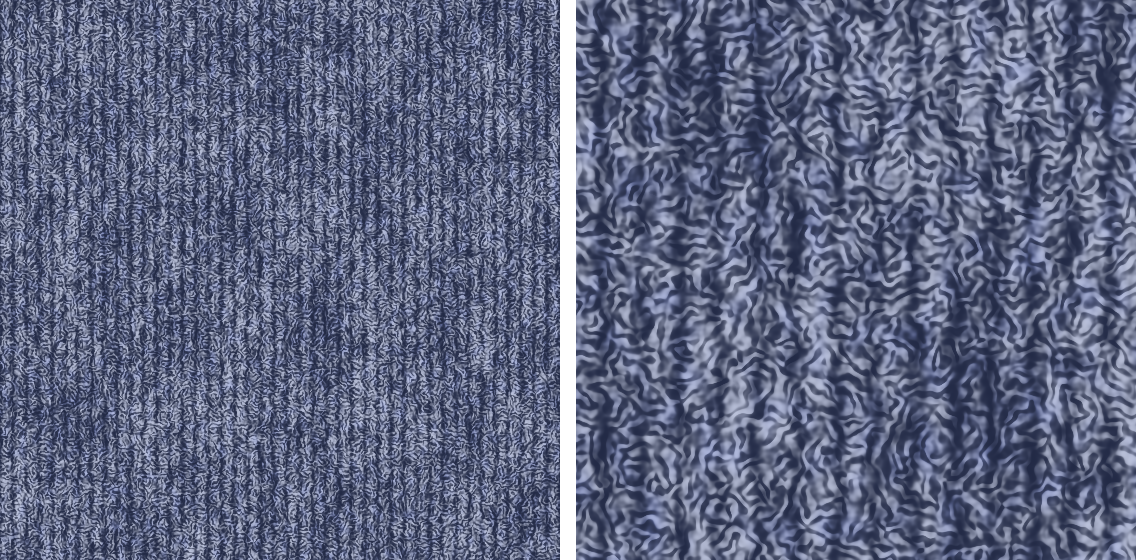
Left: the whole. Right: its middle third, enlarged.
Reproduce this texture procedurally as a WebGL 1 fragment shader.

```glsl
precision highp float;
// Blue-grey loop-pile carpet: short curled strands packed into vertical ribs.

uniform vec2 u_resolution;

vec2 hash2(vec2 cell) {
  vec3 q = fract(cell.xyx * vec3(0.1031, 0.1030, 0.0973));
  q += dot(q, q.yzx + 33.33);
  return fract((q.xx + q.yz) * q.zy);
}

vec2 direction(float turn) {
  return vec2(cos(6.2832 * turn), sin(6.2832 * turn));
}

float cornerSlope(vec2 cell, vec2 offset) {
  return dot(direction(hash2(cell).x), offset);
}

float gradientNoise(vec2 p) {
  vec2 i = floor(p), f = fract(p);
  vec2 u = f * f * f * (f * (f * 6.0 - 15.0) + 10.0);
  vec2 e = vec2(1.0, 0.0);
  return mix(
    mix(cornerSlope(i, f), cornerSlope(i + e, f - e), u.x),
    mix(cornerSlope(i + e.yx, f - e.yx), cornerSlope(i + 1.0, f - 1.0), u.x),
    u.y);
}

// Randomly turned wave packets, whose crests read as short pieces of yarn.
float strands(vec2 p) {
  vec2 home = floor(p);
  float sum = 0.0;
  for (int y = -1; y <= 1; y++) {
    for (int x = -1; x <= 1; x++) {
      vec2 cell = home + vec2(float(x), float(y));
      vec2 d = p - cell - hash2(cell + 17.0);
      vec2 spin = hash2(cell + 91.0);
      float wave = dot(d, direction(spin.x)) * mix(1.2, 1.7, spin.y);
      sum += exp(-3.0 * dot(d, d)) * cos(6.2832 * (wave + spin.y * 7.0));
    }
  }
  return sum;
}

void main() {
  vec2 p = gl_FragCoord.xy / u_resolution.y;

  // Curl the strands, then flatten their tops so that thin dark gaps part them
  vec2 curl = vec2(gradientNoise(p * 130.0), gradientNoise(p * 130.0 + 40.0));
  float pile = strands(p * 98.0 + 0.4 * curl) + 0.06;
  pile /= sqrt(0.14 + pile * pile);
  float fibres = gradientNoise(p * 230.0 + 400.0);

  // Narrow dark seams between ribs, wavering and fading along their length
  float ribX = p.x * 43.0 + 0.4 * gradientNoise(p * vec2(40.0, 60.0) + 7.0);
  float seam = pow(0.5 + 0.5 * cos(6.2832 * ribX), 4.0);
  seam *= 1.0 + 1.1 * gradientNoise(p * vec2(43.0, 24.0) + 60.0);

  // Uneven dye: broad patches, streaks along ribs and single tufts
  float patches = gradientNoise(p * vec2(13.0, 6.0) + 23.0);
  float streaks = gradientNoise(p * vec2(41.0, 20.0) + 130.0);
  float tufts = gradientNoise(p * 72.0 + 200.0);

  float level = 0.98 * pile + 1.1 * fibres - 1.35 * (seam - 0.27)
    + 0.75 * patches + 0.85 * streaks + 1.2 * tufts;
  float tone = 1.0 / (1.0 + exp(-1.45 * level));

  // Navy shadows rising to pale blue, with some strands bluer than others
  float red = 0.13 + 0.28 * tone + 0.34 * tone * tone * tone;
  vec3 color = vec3(red, red + 0.03, red + 0.14);
  float blueness = gradientNoise(p * vec2(62.0, 44.0) + 310.0) - 0.3 * patches;
  color += vec3(-0.04, -0.025, 0.06) * max(blueness, -0.15)
    * smoothstep(0.1, 0.6, tone);

  gl_FragColor = vec4(color, 1.0);
}
```
